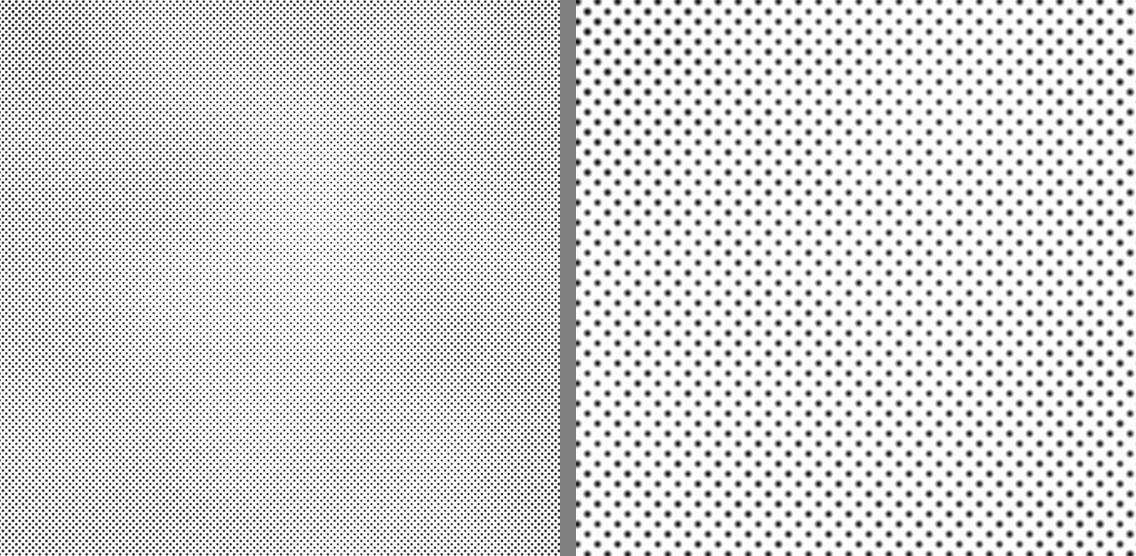
Left: the whole. Right: its middle third, enlarged.
A WebGL 1 fragment shader for this pattern:

```glsl
precision highp float;
// Fine halftone screen: small soft black dots on near-white paper.
// Two square lattices, offset by half a cell, form a staggered grid; dots
// shrink along a leaning light band and vary with noise and a per-dot hash.

uniform vec2 u_resolution;

#define CELLS_DOWN 83.0            // repeats over the canvas height
#define DOT_RADIUS 0.122           // in cells, at the centre of the light band
#define EDGE_SOFTNESS 0.145        // half width of the dot edge, in cells
#define EDGE_GAIN 0.10             // radius gained per unit away from the band
#define TONE_NOISE 0.03            // slow uneven change of the radius
#define NOISE_SCALE 4.0            // noise cells over the canvas height
#define DOT_JITTER 0.024           // spread of the radius from dot to dot
#define FIRST_DOT vec2(0.44, 0.25) // lattice origin, in cells from top left
#define PAPER vec3(0.992)
#define INK vec3(0.06)

float hash(vec2 p) {
  return fract(sin(dot(p, vec2(127.1, 311.7))) * 43758.5);
}

// Unit gradient with a hashed direction
vec2 gradient(vec2 corner) {
  float angle = 6.2832 * hash(corner);
  return vec2(cos(angle), sin(angle));
}

float gradientNoise(vec2 p) {
  vec2 i = floor(p);
  vec2 f = p - i;
  vec2 w = f * f * f * (f * (f * 6.0 - 15.0) + 10.0);
  vec2 e = vec2(1.0, 0.0);
  float bottom = mix(dot(gradient(i), f), dot(gradient(i + e), f - e), w.x);
  float top = mix(dot(gradient(i + e.yx), f - e.yx),
                  dot(gradient(i + e.xx), f - e.xx), w.x);
  return mix(bottom, top, w.y);
}

// Nearest dot centre of the staggered grid
vec2 nearestDot(vec2 p) {
  vec2 corner = floor(p + 0.5);
  vec2 middle = floor(p) + 0.5;
  return distance(p, corner) < distance(p, middle) ? corner : middle;
}

// Dot radius at a position measured from the canvas centre
float dotRadius(vec2 p) {
  float awayFromBand = length(vec2(p.x - 0.1 * p.y - 0.03, 0.7 * p.y + 0.04));
  return DOT_RADIUS + EDGE_GAIN * awayFromBand
       + TONE_NOISE * gradientNoise(p * NOISE_SCALE + 7.3);
}

void main() {
  // Cell coordinates, measured from the top left corner
  vec2 fromTop = vec2(gl_FragCoord.x, u_resolution.y - gl_FragCoord.y);
  vec2 cell = fromTop / u_resolution.y * CELLS_DOWN - FIRST_DOT;
  vec2 centred = (gl_FragCoord.xy - 0.5 * u_resolution) / u_resolution.y;

  // Soft dot edge, never narrower than the pixel footprint
  float pixel = CELLS_DOWN / u_resolution.y;
  float soft = max(EDGE_SOFTNESS, 0.5 * pixel);
  vec2 dotCentre = nearestDot(cell);
  float radius = dotRadius(centred) + DOT_JITTER * (hash(dotCentre) - 0.5);
  float d = distance(cell, dotCentre);
  float ink = 1.0 - smoothstep(radius - soft, radius + soft, d);

  gl_FragColor = vec4(mix(PAPER, INK, ink), 1.0);
}
```
